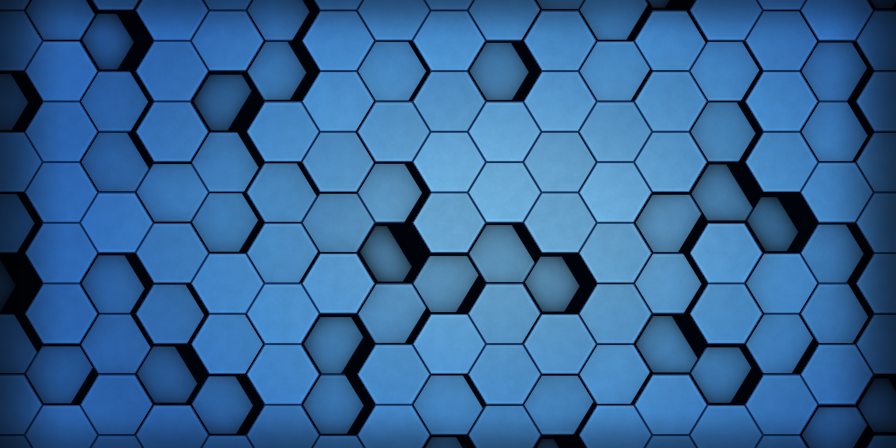
Reproduce this pattern procedurally as a Shadertoy shader.

```glsl
// Wall of blue hexagonal columns at uneven heights, with black gaps and a soft vignette.

const vec2 CELL = vec2(0.1428, 0.1354);   // hexagon width scale and row spacing, in canvas heights
const vec2 ORIGIN = vec2(0.508, 0.909);   // centre of one hexagon
const vec2 FOCUS = vec2(0.58, 0.50);      // brightest spot, as a fraction of the canvas
const vec2 SHADE_DIR = vec2(0.995, 0.10); // side on which taller neighbours cast shade
const vec3 GLOW = vec3(0.41, 0.65, 0.82);
const vec3 MID = vec3(0.27, 0.53, 0.77);
const vec3 DEEP = vec3(0.17, 0.39, 0.68);
const vec3 SEAM = vec3(0.03, 0.10, 0.24);
const vec3 GAP = vec3(0.00, 0.01, 0.035);
const float SEAM_WIDTH = 0.016;           // half width, in row spacings
const float SHADE_LENGTH = 0.42;          // shade of the tallest step, in row spacings
const float LOW_RARITY = 4.0;             // higher values leave fewer sunken columns
const float GRAIN = 0.035;

const float ROOT3 = 1.7320508;
const float TAU = 6.2831853;

float hash(vec2 p) {
    vec3 q = fract(p.xyx * vec3(0.1031, 0.1030, 0.0973));
    q += dot(q, q.yzx + 33.33);
    return fract((q.x + q.y) * q.z);
}

float gradientDot(vec2 corner, vec2 offset) {
    float angle = TAU * hash(corner + 71.0);
    return dot(vec2(cos(angle), sin(angle)), offset);
}

float gradientNoise(vec2 p) {
    vec2 i = floor(p), f = p - i;
    vec2 u = f * f * f * (f * (f * 6.0 - 15.0) + 10.0);
    vec2 e = vec2(1.0, 0.0);
    return mix(mix(gradientDot(i, f), gradientDot(i + e, f - e), u.x),
               mix(gradientDot(i + e.yx, f - e.yx), gradientDot(i + 1.0, f - 1.0), u.x), u.y);
}

// Offset from the centre of the nearest flat-topped hexagon
vec2 hexLocal(vec2 p) {
    vec2 pitch = vec2(ROOT3, 1.0);
    vec2 a = p - pitch * floor(p / pitch + 0.5);
    vec2 b = p - pitch * (floor(p / pitch) + 0.5);
    return dot(a, a) < dot(b, b) ? a : b;
}

vec2 cellId(vec2 centre) {
    return floor(centre * vec2(2.0 / ROOT3, 2.0) + 0.5) + 50.0;
}

float columnHeight(vec2 centre) {
    return 1.0 - pow(hash(cellId(centre)), LOW_RARITY);
}

vec3 ambientBlue(vec2 uv) {
    float r = length((uv - FOCUS) * vec2(1.0, 0.75));
    vec3 color = mix(GLOW, MID, smoothstep(0.06, 0.36, r));
    return mix(color, DEEP, smoothstep(0.28, 0.54, r));
}

float vignette(vec2 uv) {
    vec2 border = min(uv, 1.0 - uv);
    return mix(0.42, 1.0, smoothstep(-0.01, 0.08, border.x))
         * mix(0.62, 1.0, smoothstep(-0.02, 0.09, border.y));
}

void mainImage(out vec4 fragColor, in vec2 fragCoord) {
    vec2 uv = fragCoord / iResolution.xy;
    vec2 p = (fragCoord / iResolution.y - ORIGIN) / CELL;
    float aa = 0.75 / (iResolution.y * CELL.y);

    vec2 local = hexLocal(p);
    vec2 centre = p - local;
    float height = columnHeight(centre);

    // Compare with the six neighbours: hard gap, contact shade and nearest edge
    float gap = 0.0, contact = 1.0, edge = 1.0, rim = 0.0;
    for (int i = 0; i < 6; i++) {
        float angle = TAU * (float(i) + 0.5) / 6.0;
        vec2 normal = vec2(cos(angle), sin(angle));
        float d = 0.5 - dot(local, normal);
        float step_ = columnHeight(centre + normal) - height;
        float rise = max(step_, 0.0);
        float facing = dot(normal, SHADE_DIR);
        float width = rise * SHADE_LENGTH * mix(0.12, 1.0, max(facing, 0.0));
        gap = max(gap, smoothstep(aa, -aa, d - width) * smoothstep(0.0, 0.05, rise));
        contact *= 1.0 - 0.5 * rise * exp(-max(d - width, 0.0) / 0.16);
        rim = max(rim, smoothstep(0.03, 0.0, abs(d - 0.045)) * smoothstep(0.05, -0.1, step_));
        edge = min(edge, d);
    }

    // Column top: tint, slight slope and grain
    float tint = 0.95 + 0.09 * hash(cellId(centre) + 19.0);
    float slope = 1.0 - 0.07 * dot(local, vec2(0.6, 0.8));
    float grain = gradientNoise(p * 5.0) + 0.6 * gradientNoise(p * 17.0);
    vec3 color = ambientBlue(uv) * tint * slope * (1.0 + GRAIN * grain);
    color *= contact * mix(0.90, 1.0, height);
    color *= 1.0 + 0.07 * rim;

    // Seams and deep gaps
    color = mix(color, SEAM, 0.85 * smoothstep(aa, -aa, edge - SEAM_WIDTH));
    color = mix(color, GAP, gap);

    fragColor = vec4(color * vignette(uv), 1.0);
}
```
